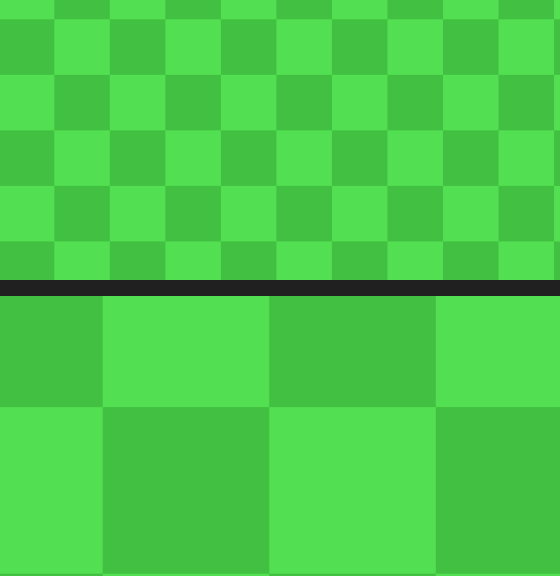
Top, the full canvas; bottom, a detail of the centre.
A WebGL 2 fragment shader for this pattern:

```glsl
#version 300 es
precision highp float;
// Two-tone green checkerboard of flat square cells, about ten across and
// five down, cropped at the borders. Each axis is a signed square wave with
// softened edges; the product of the two waves picks the tone.

uniform vec2 u_resolution;
out vec4 fragColor;

// Square wave of period 2: +1 on even cells, -1 on odd cells.
vec2 squareWave(vec2 cell, float pixel) {
    vec2 edgeDistance = abs(fract(cell * 0.5 - 0.25) * 2.0 - 1.0) - 0.5;
    return clamp(2.0 * edgeDistance / pixel, -1.0, 1.0);
}

void main() {
    // Canvas heights as units, then cells counted from a grid corner.
    float cellSize = 0.1983;
    vec2 position = gl_FragCoord.xy / u_resolution.y;
    vec2 cell = (position - vec2(0.194, 0.1378)) / cellSize;
    float pixel = 1.0 / (u_resolution.y * cellSize);

    // Equal signs give the dark tone, opposite signs the light one.
    vec2 wave = squareWave(cell, pixel);
    float darkness = 0.5 + 0.5 * wave.x * wave.y;

    vec3 lightGreen = vec3(0.322, 0.875, 0.318);
    vec3 darkGreen = vec3(0.259, 0.753, 0.255);
    fragColor = vec4(mix(lightGreen, darkGreen, darkness), 1.0);
}
```
